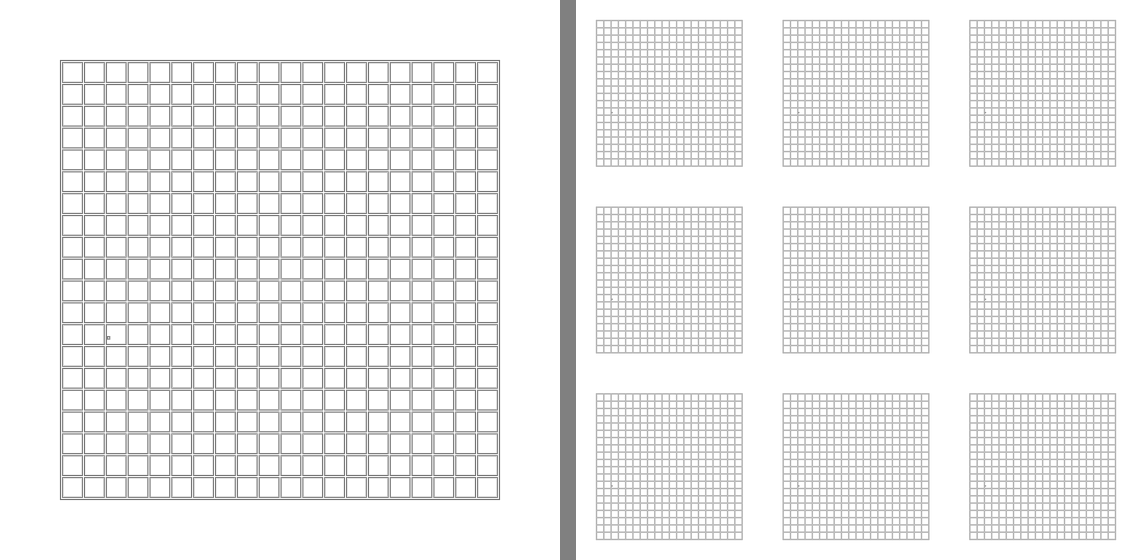
Left: one tile. Right: repeated 3 by 3.
Reproduce this pattern procedurally as a Shadertoy shader.

```glsl
// A framed grid of thin outlined squares, centred on a white sheet, with one
// tiny marker square in a cell. Each outline is the zero band of a box distance;
// cells repeat by fract. The blank margin lets the sheet tile without a seam.

const float CELLS       = 20.0;               // cells across and down
const float PITCH       = 0.039;              // cell spacing, in canvas units
const float CELL_HALF   = 0.45;               // half sizes, in cell units
const float FRAME_HALF  = 10.05;
const float MARKER_HALF = 0.055;
const float LINE_WIDTH  = 0.046;              // in cell units
const vec2  MARKER_CELL = vec2(2.0, 7.0);     // column and row from lower left
const vec2  MARKER_SHIFT = vec2(-0.35, -0.15); // from the centre of its cell
const vec3  PAPER = vec3(1.0);
const vec3  INK   = vec3(0.40);

// Signed distance to an axis-aligned square
float squareDistance(vec2 p, float halfSize) {
    vec2 d = abs(p) - halfSize;
    return length(max(d, 0.0)) + min(max(d.x, d.y), 0.0);
}

// Pixel coverage of a line along the square's edge
float squareOutline(vec2 p, float halfSize, float pixel) {
    float d = abs(squareDistance(p, halfSize)) - 0.5 * LINE_WIDTH;
    return smoothstep(0.75 * pixel, -0.75 * pixel, d);
}

void mainImage(out vec4 fragColor, in vec2 fragCoord) {
    // Cell units measured from the canvas centre
    vec2 p = (fragCoord / iResolution.xy - 0.5) / PITCH;
    float pixel = 1.0 / (PITCH * min(iResolution.x, iResolution.y));

    // Repeated cells, limited to the grid
    float halfGrid = 0.5 * CELLS;
    float inside = step(max(abs(p.x), abs(p.y)), halfGrid);
    float ink = inside * squareOutline(fract(p + halfGrid) - 0.5, CELL_HALF, pixel);

    // Outer frame
    ink = max(ink, squareOutline(p, FRAME_HALF, pixel));

    // Marker
    vec2 marker = MARKER_CELL + 0.5 - halfGrid + MARKER_SHIFT;
    ink = max(ink, squareOutline(p - marker, MARKER_HALF, pixel));

    fragColor = vec4(mix(PAPER, INK, ink), 1.0);
}
```
